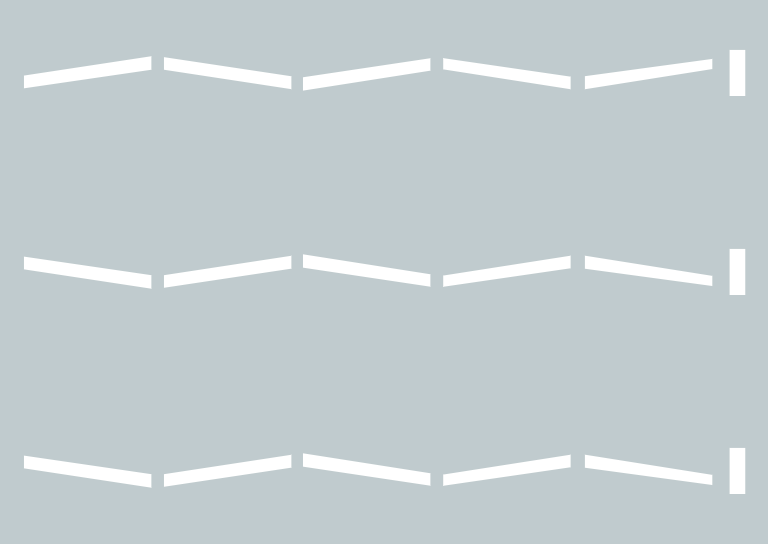
Write a WebGL 2 fragment shader that draws this pattern.

```glsl
#version 300 es
precision highp float;

uniform vec2 u_resolution;
out vec4 fragColor;

const vec3 BACKGROUND = vec3(0.752, 0.797, 0.806);
const vec3 PAINT = vec3(1.0);

// Lengths are fractions of the canvas width
const float CANVAS_HEIGHT = 0.7083;
const float ROWS = 3.0;
const float COLUMNS = 5.0;
const float ROW_START = 0.0951;
const float ROW_PITCH = 0.2591;
const float BAR_START = 0.0312;
const float BAR_PITCH = 0.1823;
const float BAR_LENGTH = 0.1659;
const float BAR_GAP = 0.0165;
const vec2 POST_HALF_SIZE = vec2(0.0102, 0.0300);
const float POST_X = 0.9602;

// Per column, in thousandths: left rise, right drop, left and right half widths
const vec4 BAR_SHAPE[5] = vec4[5](
    vec4(11.7, 13.0, 8.3, 8.8),
    vec4(12.4, 12.7, 8.2, 8.4),
    vec4(14.3, 11.1, 8.7, 8.1),
    vec4(12.0, 13.0, 7.3, 8.2),
    vec4(12.7, 11.7, 8.5, 6.6)
);
const float BAR_NUDGE[5] = float[5](0.0, 0.0, -1.3, -1.0, 1.2);

float nearestCell(float position, float count) {
    return clamp(floor(position), 0.0, count - 1.0);
}

float boxDistance(vec2 p, vec2 halfSize) {
    vec2 d = abs(p) - halfSize;
    return length(max(d, 0.0)) + min(max(d.x, d.y), 0.0);
}

// Sloped bar with upright ends; x runs from its left end
float barDistance(vec2 p, float span, vec4 shape, float direction) {
    float t = clamp(p.x / span, 0.0, 1.0);
    float centre = direction * mix(shape.x, -shape.y, t);
    float halfWidth = mix(shape.z, shape.w, t);
    float slope = (shape.x + shape.y) / span;
    float across = (abs(p.y - centre) - halfWidth) * inversesqrt(1.0 + slope * slope);
    float along = abs(p.x - 0.5 * span) - 0.5 * span;
    return max(across, along);
}

float coverage(float dist, float pixel) {
    return clamp(0.5 - dist / pixel, 0.0, 1.0);
}

void main() {
    vec2 p = gl_FragCoord.xy / u_resolution * vec2(1.0, CANVAS_HEIGHT);
    float pixel = 1.0 / u_resolution.x;

    // Repeat the cells
    float row = nearestCell((p.y - ROW_START) / ROW_PITCH + 0.5, ROWS);
    float column = nearestCell((p.x - BAR_START + 0.5 * BAR_GAP) / BAR_PITCH, COLUMNS);
    float y = p.y - ROW_START - row * ROW_PITCH;
    int index = int(column);

    // Slopes alternate along a row, and the top row is mirrored
    float direction = 1.0 - 2.0 * mod(column, 2.0);
    direction *= row > 1.5 ? -1.0 : 1.0;

    float x = p.x - BAR_START - column * BAR_PITCH - 0.001 * BAR_NUDGE[index];
    float bar = barDistance(vec2(x, y), BAR_LENGTH, 0.001 * BAR_SHAPE[index], direction);

    // Upright post at the end of each row
    float post = boxDistance(vec2(p.x - POST_X, y), POST_HALF_SIZE);

    float mask = coverage(min(bar, post), pixel);
    fragColor = vec4(mix(BACKGROUND, PAINT, mask), 1.0);
}
```
